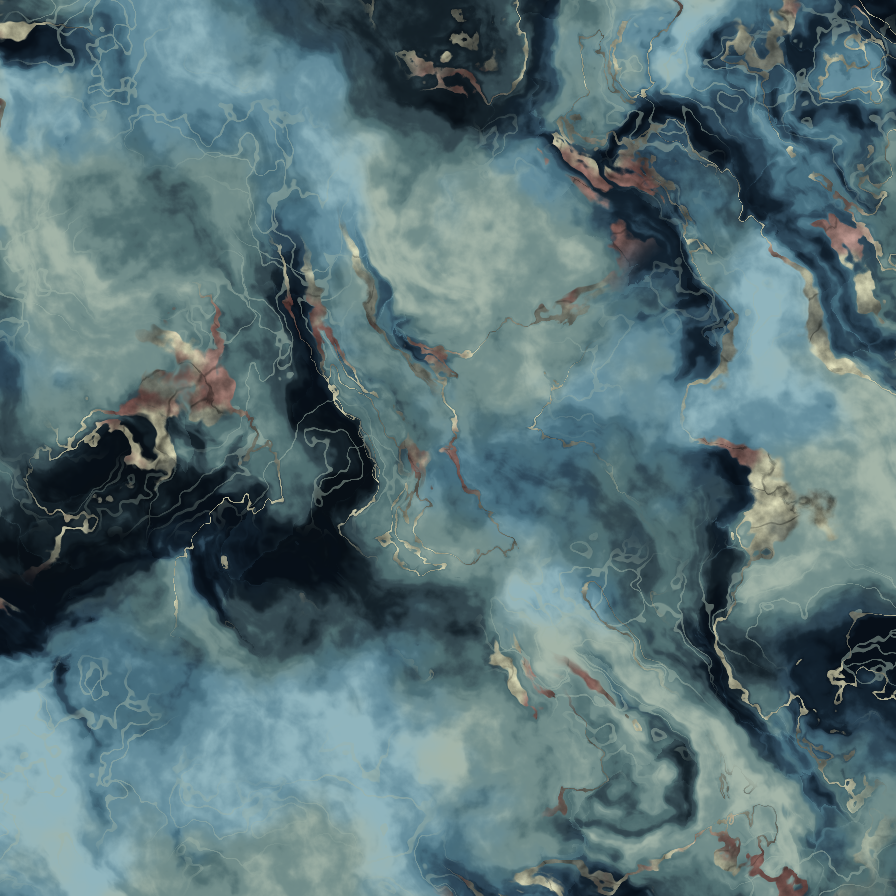
This texture is drawn by a WebGL 1 fragment shader. Its source:

```glsl
precision highp float;
// Teal marble: cloudy sage stone cut by dark diagonal bands, with crumbly
// cream and rust veins, fractures and pale hairlines. All layers are warped
// gradient noise, sampled in a frame turned and stretched along the grain.
uniform vec2 u_resolution;

#define ALONG vec2(0.59, -0.81)
#define STRETCH 0.52
#define WARP 0.16
#define CLOUD_SCALE 4.6
#define BAND_SCALE 3.3
#define BAND_WIDTH 0.25
#define BAND_DEPTH 0.78
#define VEIN_SCALE 4.2
#define VEIN_THIN 0.012
#define VEIN_THICK 0.12
#define CELL_SCALE 15.0
#define GRAIN 0.13

vec2 hash2(vec2 p) {
  vec3 a = fract(p.xyx * vec3(0.1031, 0.1030, 0.0973));
  a += dot(a, a.yzx + 33.33);
  return fract((a.xx + a.yz) * a.zy);
}

float cornerSlope(vec2 cell, vec2 offset) {
  float angle = 6.2832 * hash2(cell).x;
  return dot(vec2(cos(angle), sin(angle)), offset);
}

float noise(vec2 p) {
  vec2 i = floor(p), f = fract(p);
  vec2 u = f * f * f * (f * (f * 6.0 - 15.0) + 10.0);
  vec2 e = vec2(1.0, 0.0);
  float low = mix(cornerSlope(i, f), cornerSlope(i + e, f - e), u.x);
  float high = mix(cornerSlope(i + e.yx, f - e.yx), cornerSlope(i + 1.0, f - 1.0), u.x);
  return mix(low, high, u.y);
}

float fbm(vec2 p) {
  float sum = 0.0, amp = 1.0;
  for (int i = 0; i < 6; i++) {
    sum += amp * noise(p);
    p = mat2(1.6, 1.2, -1.2, 1.6) * p + 11.7;
    amp *= 0.5;
  }
  return sum;
}

// x: gap between the two nearest cell centres, y: random value of the cell
vec2 fracture(vec2 p) {
  vec2 base = floor(p);
  float nearest = 9.0, second = 9.0, id = 0.0;
  for (int y = -1; y <= 1; y++) {
    for (int x = -1; x <= 1; x++) {
      vec2 cell = base + vec2(float(x), float(y));
      vec2 h = hash2(cell + 5.0);
      float d = length(cell + h - p);
      second = min(second, max(d, nearest));
      if (d < nearest) { nearest = d; id = h.x; }
    }
  }
  return vec2(second - nearest, id);
}

float vein(float field, float width) {
  return 1.0 - smoothstep(0.5 * width, width, abs(field));
}

vec3 stoneColor(float tone) {
  vec3 c = mix(vec3(0.03, 0.06, 0.085), vec3(0.08, 0.13, 0.16), smoothstep(-0.95, -0.52, tone));
  c = mix(c, vec3(0.20, 0.28, 0.31), smoothstep(-0.55, -0.27, tone));
  c = mix(c, vec3(0.31, 0.43, 0.44), smoothstep(-0.27, -0.04, tone));
  c = mix(c, vec3(0.44, 0.55, 0.54), smoothstep(-0.04, 0.19, tone));
  return mix(c, vec3(0.64, 0.71, 0.66), smoothstep(0.19, 0.55, tone));
}

void main() {
  vec2 p = gl_FragCoord.xy / min(u_resolution.x, u_resolution.y);
  vec2 q = vec2(dot(p, vec2(-ALONG.y, ALONG.x)), dot(p, ALONG));
  vec2 warp = vec2(fbm(p * 3.0 + 7.0), fbm(p * 3.0 + 31.0));
  vec2 s = q * vec2(1.0, STRETCH) + WARP * warp;
  float grain = fbm(p * 48.0);
  float streak = fbm(q * vec2(24.0, 9.0) + 3.0 * warp);

  // dark diagonal bands, broken into patches
  float band = fbm(s * BAND_SCALE + 2.3);
  float patches = noise(p * 2.6 + 14.2) + 0.12 * streak;
  float dark = smoothstep(BAND_WIDTH, 0.0, abs(band + 0.08 * streak))
             * smoothstep(-0.14, 0.18, patches);

  // two vein sets: one flanks the bands, one runs freely
  float swell = smoothstep(-0.12, 0.42, noise(p * 4.5 + 40.6) + 0.15 * streak);
  float width = mix(VEIN_THIN, VEIN_THICK, swell * swell);
  float freeField = fbm(s * VEIN_SCALE + 17.4) + 0.03 * grain;
  float flankField = band - 0.19 + 0.03 * grain;
  float freeShare = smoothstep(-0.04, 0.10, noise(p * 2.3 + 51.3));
  float flankShare = smoothstep(-0.06, 0.10, patches);
  float veins = max(vein(freeField, width) * freeShare, vein(flankField, width) * flankShare);
  float rim = max(vein(freeField, 2.4 * width) * freeShare, vein(flankField, 2.4 * width) * flankShare);

  // stone body with fractured chunks inside the dark parts
  vec2 chunk = fracture(p * CELL_SCALE + 2.2 * warp + 0.3 * streak);
  float crack = 1.0 - smoothstep(0.0, 0.09, chunk.x);
  float tone = 0.05 + fbm(s * CLOUD_SCALE + 63.1) + 0.13 * streak + GRAIN * grain;
  tone -= BAND_DEPTH * dark + 0.10 * rim;
  tone += dark * (0.30 * (chunk.y - 0.5) + 0.22 * crack * smoothstep(-0.1, 0.3, warp.x));
  vec3 color = stoneColor(tone);
  color *= mix(vec3(1.0), vec3(0.88, 1.0, 1.13), smoothstep(0.0, 0.35, warp.y + 0.4 * dark));

  // pale hairlines
  float hair = max(vein(noise(s * 9.0 + 1.6 * warp + 80.0), 0.03),
                   vein(noise(p * 7.0 + 2.5 * warp + 90.0), 0.025));
  hair *= smoothstep(-0.05, 0.3, noise(p * 5.0 + 23.0));
  color = mix(color, vec3(0.62, 0.70, 0.65), 0.5 * hair);

  // vein mineral: grey brown to cream, rust where the vein swells
  float mineral = fbm(p * 10.0 + 33.0) + 0.3 * streak;
  vec3 veinColor = mix(vec3(0.39, 0.40, 0.36), vec3(0.73, 0.72, 0.60), smoothstep(-0.25, 0.25, mineral));
  float rust = smoothstep(0.0, 0.22, fbm(p * 6.0 + 71.0)) * smoothstep(0.1, 0.5, swell);
  veinColor = mix(veinColor, vec3(0.43, 0.26, 0.25) + 0.25 * mineral, 0.8 * rust);
  veinColor *= 1.0 + 0.45 * grain - 0.35 * crack * swell;
  color = mix(color, veinColor, 0.9 * veins);

  gl_FragColor = vec4(clamp(color, 0.0, 1.0), 1.0);
}
```
